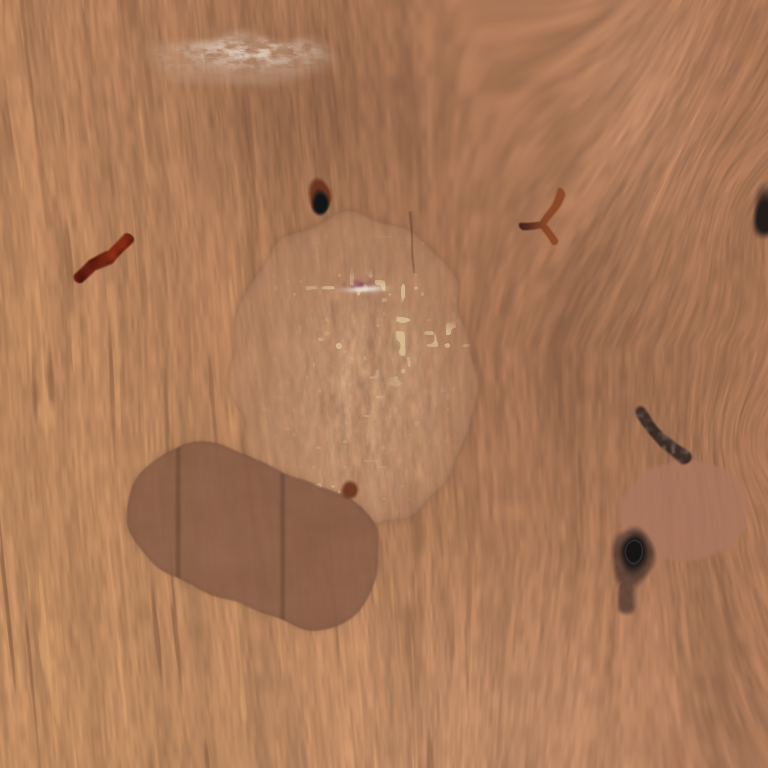
Reproduce this texture procedurally as a Shadertoy shader.

```glsl
float hash(vec2 p) {
    p = fract(p * vec2(0.1031, 0.1137));
    p += dot(p, p.yx + 33.33);
    return fract((p.x + p.y) * p.x * 17.0);
}

float noise(vec2 p) {
    vec2 i = floor(p) + 200.0, f = fract(p);
    f = f * f * (3.0 - 2.0 * f);
    return mix(mix(hash(i), hash(i + vec2(1, 0)), f.x),
               mix(hash(i + vec2(0, 1)), hash(i + 1.0), f.x), f.y);
}

float fbm(vec2 p) {
    float sum = 0.0, amp = 0.53;
    for (int i = 0; i < 4; i++) {
        sum += amp * noise(p);
        p = p * 2.03 + 17.3;
        amp *= 0.5;
    }
    return sum;
}

float segment(vec2 p, vec2 a, vec2 b) {
    vec2 d = b - a;
    return length(p - a - d * clamp(dot(p - a, d) / dot(d, d), 0.0, 1.0));
}

float ellipse(vec2 p, vec2 c, vec2 r) {
    return (length((p - c) / r) - 1.0) * min(r.x, r.y);
}

float cover(float d, float soft) {
    return 1.0 - smoothstep(-soft, soft, d);
}

float glow(vec2 p, vec2 c, vec2 r) {
    vec2 q = (p - c) / r;
    return exp(-dot(q, q));
}

// Coordinate across the grain, bent by the lean of the board and its knots
float grainCoord(vec2 p) {
    float right = smoothstep(0.45, 0.9, p.x);
    float g = p.x + 0.09 * p.y * (1.0 - right);
    g -= 0.45 * right * max(p.y - 0.55, 0.0);
    g += 1.7 * right * max(0.28 - p.y, 0.0) * (0.83 - p.x);
    g += 0.06 * glow(p, vec2(1, 0.72), vec2(0.1));
    g += 0.05 * glow(p, vec2(1, 0.43), vec2(0.08));
    return g + 0.018 * noise(p * vec2(5, 3));
}

vec3 wood(vec2 p) {
    float g = grainCoord(p), low = clamp(1.15 - p.x - 0.5 * p.y, 0.2, 1.0);
    vec3 col = mix(vec3(0.66, 0.46, 0.335), vec3(0.75, 0.55, 0.38), low - 0.2);
    col += 0.045 * glow(p, vec2(0.65, 0.05), vec2(0.3, 0.18));
    col += 0.04 * glow(p, vec2(0.83, 0.88), vec2(0.08, 0.2));
    col *= 1.0 - 0.13 * glow(p, vec2(0.39, 0.86), vec2(0.13));
    col *= 1.0 - 0.08 * glow(p, vec2(0.78, 0.55), vec2(0.14, 0.2));

    // Bands, fibres and speckle
    col *= 0.915 + 0.17 * fbm(vec2(g * 28.0, p.y * 1.6));
    col *= 0.89 + 0.22 * fbm(vec2(g * 110.0, p.y * 5.0));
    col *= 0.94 + 0.12 * noise(vec2(g * 260.0, p.y * 45.0));

    // Dark pores and pale flecks
    float pore = smoothstep(0.76, 0.92, noise(vec2(g * 85.0, p.y * 6.0)));
    float fleck = smoothstep(0.78, 0.95, noise(vec2(g * 120.0, p.y * 13.0) + 9.0));
    col = mix(col, vec3(0.43, 0.29, 0.21), 0.5 * pore * low);
    return mix(col, vec3(0.87, 0.65, 0.44), 0.5 * fleck * low);
}

void mainImage(out vec4 fragColor, in vec2 fragCoord) {
    vec2 p = fragCoord / iResolution.xy;
    vec2 q = p + 0.018 * (vec2(noise(p * 22.0), noise(p * 22.0 + 40.0)) - 0.5);
    vec3 col = wood(p);
    float grit = noise(p * 170.0);

    // Scraped patch with a chalky core
    float d = ellipse(q, vec2(0.46, 0.515), vec2(0.158, 0.205));
    float scraped = cover(d, 0.004);
    float core = scraped * glow(p, vec2(0.475, 0.49), vec2(0.11, 0.17));
    col = mix(col, vec3(0.68, 0.5, 0.39), 0.4 * scraped);
    col = mix(col, vec3(0.79, 0.64, 0.5), core * (0.1 + 0.75 * fbm(p * vec2(95, 9))));
    col *= 1.0 + core * 0.3 * (fbm(p * vec2(150, 60)) - 0.5);
    col *= 1.0 - 0.1 * exp(-abs(d) * 260.0);
    col *= 1.0 - 0.3 * cover(segment(q, vec2(0.531, 0.64), vec2(0.534, 0.72)) - 0.001, 0.002);

    // Crumbs in clusters
    float cluster = glow(p, vec2(0.475, 0.625), vec2(0.075, 0.014))
        + glow(p, vec2(0.58, 0.56), vec2(0.03, 0.018)) + glow(p, vec2(0.43, 0.545), vec2(0.025, 0.013))
        + glow(p, vec2(0.525, 0.57), vec2(0.012, 0.05)) + glow(p, vec2(0.41, 0.36), vec2(0.035, 0.012))
        + glow(p, vec2(0.56, 0.695), vec2(0.012));
    float crumbs = smoothstep(0.83, 0.93, noise(p * 120.0) + 0.24 * min(cluster, 1.0) - 0.04);
    col = mix(col, vec3(0.86, 0.76, 0.58), 0.8 * crumbs * scraped * min(1.0, cluster + 0.5 * core));
    col = mix(col, vec3(0.49, 0.25, 0.37), grit * glow(p, vec2(0.468, 0.629), vec2(0.018, 0.006)));
    col = mix(col, vec3(0.92, 0.87, 0.82), 0.9 * glow(q, vec2(0.475, 0.62), vec2(0.02, 0.004)));

    // Brown stain and pinkish stain
    float stain = segment(mix(p, q, 0.5), vec2(0.257, 0.335), vec2(0.405, 0.272)) - 0.09;
    vec3 film = vec3(0.5, 0.335, 0.25) + 0.06 * fbm(p * vec2(12, 25));
    film *= 1.0 - 0.2 * cover(min(abs(p.x - 0.368), abs(p.x - 0.232)) - 0.003, 0.003);
    col = mix(col, film, 0.88 * cover(stain, 0.0025));
    col *= 1.0 - 0.1 * exp(-abs(stain) * 400.0);
    float pink = ellipse(q, vec2(0.884, 0.335), vec2(0.085, 0.068));
    col = mix(col, vec3(0.66, 0.46, 0.37), 0.8 * cover(pink, 0.004));

    // Pale smear
    float smear = cover(ellipse(q, vec2(0.312, 0.923), vec2(0.115, 0.034)), 0.008);
    col = mix(col, vec3(0.73, 0.58, 0.48), 0.45 * smear);
    float chalk = smear * glow(p, vec2(0.32, 0.932), vec2(0.085, 0.019));
    col = mix(col, vec3(0.86, 0.79, 0.73), chalk * smoothstep(0.3, 0.75, fbm(p * vec2(70, 150))));

    // Knots and bore holes
    float knot = min(ellipse(q, vec2(0.82, 0.273), vec2(0.027, 0.041)),
                     segment(q, vec2(0.818, 0.25), vec2(0.816, 0.208)) - 0.011);
    col = mix(col, vec3(0.28, 0.18, 0.14) + 0.12 * fbm(p * 60.0), 0.85 * cover(knot, 0.005));
    float pit = ellipse(q, vec2(0.821, 0.276), vec2(0.016, 0.026));
    col = mix(col, vec3(0.09, 0.08, 0.08), cover(pit, 0.006));
    col += 0.22 * cover(abs(pit + 0.005), 0.002);
    col = mix(col, vec3(0.14, 0.11, 0.1), cover(ellipse(q, vec2(1.004, 0.72), vec2(0.018, 0.032)), 0.006));
    float rim = min(length(q - vec2(0.419, 0.743)) - 0.016, length(q - vec2(0.448, 0.358)) - 0.011);
    col = mix(col, vec3(0.37, 0.15, 0.08), 0.8 * cover(rim, 0.004));
    col = mix(col, vec3(0.07, 0.08, 0.09), cover(length(q - vec2(0.418, 0.736)) - 0.012, 0.004));

    // Red splinter, forked splinter and crumbly strip
    vec2 bend = vec2(0.115, 0.654), tip = vec2(0.137, 0.661), fork = vec2(0.704, 0.709);
    float red = min(segment(q, vec2(0.098, 0.636), bend),
                    min(segment(q, bend, tip), segment(q, tip, vec2(0.161, 0.688)))) - 0.007;
    col = mix(col, mix(vec3(0.26, 0.07, 0.04), vec3(0.58, 0.19, 0.09), noise(p * 75.0)), cover(red, 0.002));
    float twig = min(segment(q, fork, vec2(0.677, 0.71)),
                     min(segment(q, fork, vec2(0.733, 0.745)), segment(q, fork, vec2(0.721, 0.682)))) - 0.005;
    vec3 bark = mix(vec3(0.25, 0.11, 0.09), vec3(0.53, 0.27, 0.14), smoothstep(0.675, 0.715, p.x));
    col = mix(col, bark, 0.92 * cover(twig, 0.002));
    vec2 mid = vec2(0.862, 0.43);
    float strip = min(segment(q, vec2(0.839, 0.46), mid), segment(q, mid, vec2(0.89, 0.406))) - 0.009;
    col = mix(col, vec3(0.19, 0.14, 0.12) + 0.2 * grit * grit, 0.92 * cover(strip, 0.003));

    fragColor = vec4(clamp(col, 0.0, 1.0), 1.0);
}
```
